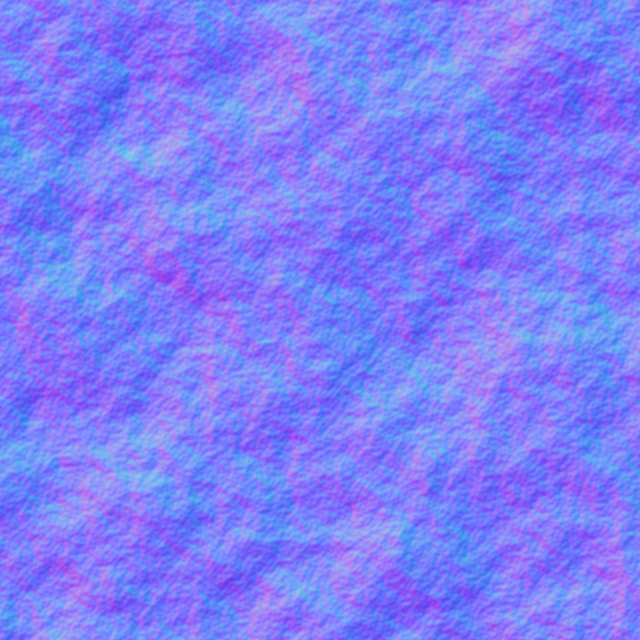
Write a WebGL 1 fragment shader that draws this texture map.

```glsl
precision highp float;

uniform vec2 u_resolution;

// Random unit vector for a lattice point
vec2 latticeDirection(vec2 cell) {
  vec3 p = fract(cell.xyx * vec3(0.1031, 0.1030, 0.0973));
  p += dot(p, p.yzx + 33.33);
  float angle = 6.28318 * fract((p.x + p.y) * p.z);
  return vec2(cos(angle), sin(angle));
}

// Analytic slope of gradient noise
vec2 noiseSlope(vec2 p) {
  vec2 cell = floor(p);
  vec2 f = fract(p);
  vec2 u = f * f * f * (f * (f * 6.0 - 15.0) + 10.0);
  vec2 du = 30.0 * f * f * (f - 1.0) * (f - 1.0);

  vec2 ga = latticeDirection(cell);
  vec2 gb = latticeDirection(cell + vec2(1.0, 0.0));
  vec2 gc = latticeDirection(cell + vec2(0.0, 1.0));
  vec2 gd = latticeDirection(cell + vec2(1.0, 1.0));

  float a = dot(ga, f);
  float b = dot(gb, f - vec2(1.0, 0.0));
  float c = dot(gc, f - vec2(0.0, 1.0));
  float d = dot(gd, f - vec2(1.0, 1.0));

  return mix(mix(ga, gb, u.x), mix(gc, gd, u.x), u.y)
       + du * (u.yx * (a - b - c + d) + vec2(b, c) - a);
}

// Slope of the rough surface, from broad swells down to fine grain
vec2 surfaceSlope(vec2 uv) {
  vec2 slope = vec2(0.0);
  float frequency = 4.0;
  float steepness = 0.105;
  for (int octave = 0; octave < 6; octave++) {
    // Each lattice lies near the diagonal, turned a little from the last
    float turn = 0.64 + 0.05 * float(octave);
    mat2 rotation = mat2(cos(turn), -sin(turn), sin(turn), cos(turn));
    vec2 offset = vec2(17.37, 41.71) * float(octave + 5);
    // Multiplying from the left turns the slope back
    slope += steepness * noiseSlope(rotation * uv * frequency + offset) * rotation;
    frequency *= 2.0;
    steepness *= 1.03;
  }
  return slope;
}

void main() {
  vec2 uv = gl_FragCoord.xy / u_resolution;
  vec2 slope = surfaceSlope(uv);

  // Tangent-space normal with the green axis pointing down
  vec3 normal = normalize(vec3(-slope.x, slope.y, 1.0));
  vec3 color = normal * 0.5 + 0.5;
  gl_FragColor = vec4(color - vec3(0.007, 0.004, 0.01), 1.0);
}
```
